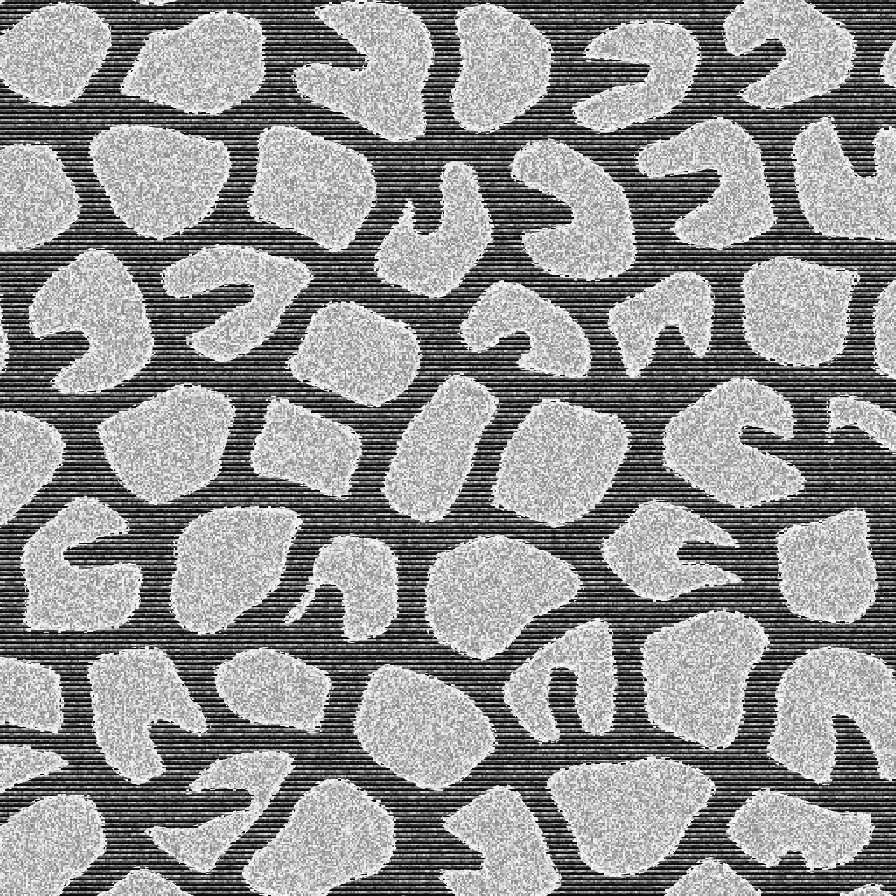
This pattern is drawn by a WebGL 1 fragment shader. Its source:

```glsl
precision highp float;

uniform vec2 u_resolution;

const vec2 PATCH_COUNT = vec2(6.2, 7.1);
const float GRAIN_COUNT = 512.0;
const float ROWS_PER_THREAD = 3.0;

float hash(vec2 p, float seed) {
  vec3 q = fract(vec3(p.xyx + seed * 7.31) * vec3(0.1031, 0.1030, 0.0973));
  q += dot(q, q.yzx + 33.33);
  return fract((q.x + q.y) * q.z);
}

// Jittered, row-staggered centre of a patch
vec2 patchCentre(vec2 cell, float jitter) {
  vec2 offset = vec2(hash(cell, 1.0), hash(cell, 2.0)) - 0.5;
  return cell + 0.5 + jitter * offset + vec2(0.5 * mod(cell.y, 2.0), 0.0);
}

float patchWeight(vec2 cell) {
  return 0.22 * hash(cell, 3.0);
}

float smoothMax(float a, float b, float k) {
  float h = max(k - abs(a - b), 0.0) / k;
  return max(a, b) + 0.25 * h * h * k;
}

// Round-ended notch that widens away from the patch centre
float notch(vec2 p, vec2 dir, float start, float radius, float flare) {
  float t = max(dot(p, dir), start);
  return length(p - dir * t) - radius - flare * (t - start);
}

// Weighted cellular distance: negative inside a patch
float patchDistance(vec2 p, float gap, float rounding) {
  const float JITTER = 0.6;
  vec2 base = floor(p);
  vec2 home = base;
  float nearest = 100.0;
  for (int j = -2; j <= 2; j++) {
    for (int i = -2; i <= 2; i++) {
      vec2 cell = base + vec2(float(i), float(j));
      vec2 r = p - patchCentre(cell, JITTER);
      float power = dot(r, r) - patchWeight(cell);
      if (power < nearest) {
        nearest = power;
        home = cell;
      }
    }
  }

  // Soft maximum over the borders rounds the corners
  vec2 centre = patchCentre(home, JITTER);
  vec2 local = p - centre;
  float sum = 0.0;
  for (int j = -2; j <= 2; j++) {
    for (int i = -2; i <= 2; i++) {
      vec2 cell = home + vec2(float(i), float(j));
      vec2 toward = patchCentre(cell, JITTER) - centre;
      float span = length(toward);
      if (span > 0.001) {
        float shift = (patchWeight(home) - patchWeight(cell)) / span;
        float border = dot(local, toward) / span - 0.5 * (span + shift);
        sum += exp(border / rounding);
      }
    }
  }
  float d = rounding * log(max(sum, 1e-20)) + gap;

  // Notches turn some patches into crescents and kidneys
  if (hash(home, 4.0) < 0.6) {
    float angle = 6.2832 * hash(home, 5.0);
    float start = mix(-0.05, 0.16, hash(home, 6.0));
    float flare = 0.4 * hash(home, 7.0);
    float bite = notch(local, vec2(cos(angle), sin(angle)), start, 0.09, flare);
    d = smoothMax(d, -bite, 0.08);
  }
  return d;
}

vec2 wobble(vec2 p, float amount) {
  vec2 wave = sin(p.yx * 4.3 + vec2(0.4, 2.1)) + 0.5 * sin(p.yx * 9.7 + p * 3.1);
  return p + amount * wave;
}

// Black gap, dim row and bright broken thread
float threadShade(float row, float grain, float dash) {
  float phase = mod(row, ROWS_PER_THREAD);
  float fleck = mix(grain, dash, 0.5);
  float dim = mix(0.08, 0.46, fleck);
  float bright = mix(0.32, 0.9, fleck);
  return phase < 1.0 ? 0.04 : (phase < 2.0 ? dim : bright);
}

void main() {
  vec2 uv = gl_FragCoord.xy / u_resolution.y;
  vec2 grainCell = floor(uv * GRAIN_COUNT);
  float grain = hash(grainCell, 8.0);
  float dash = hash(floor(grainCell * vec2(0.4, 1.0)), 9.0);

  // Frayed outline, uneven along each row
  float d = patchDistance(wobble(uv * PATCH_COUNT, 0.045), 0.1, 0.065);
  d += 0.035 * (dash - 0.5);
  float pixel = PATCH_COUNT.y / u_resolution.y;
  float inside = 1.0 - smoothstep(-0.5 * pixel, 0.5 * pixel, d);
  float rim = smoothstep(-0.04, -0.015, d);

  float ground = threadShade(grainCell.y, grain, dash);
  float fill = mix(mix(0.52, 0.97, grain), mix(0.84, 1.0, grain), rim);
  gl_FragColor = vec4(vec3(mix(ground, fill, inside)), 1.0);
}
```
